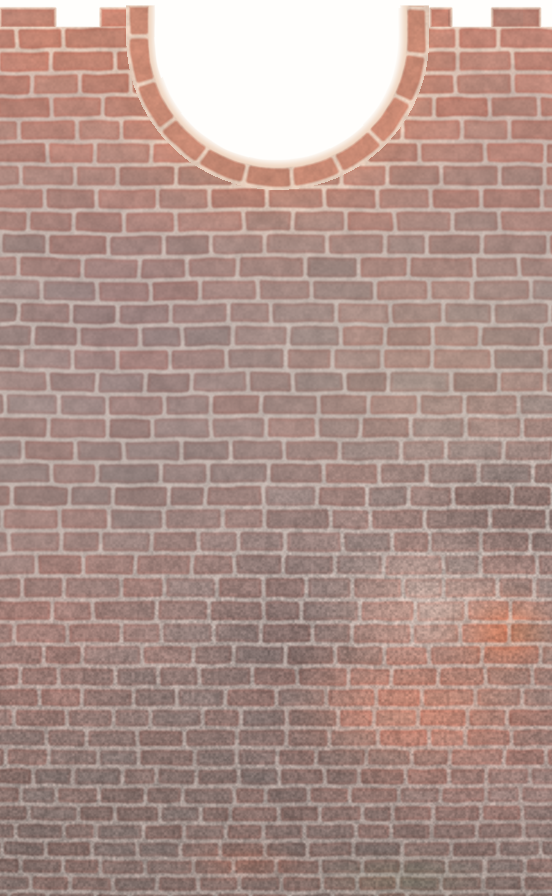
A Shadertoy shader for this texture:

```glsl
// Weathered brick wall with a battlement top and a round, stone-lipped opening.
// Jittered courses shrink toward the ground; soft pools of colour,
// worn brick rims and speckled grain are layered over the masonry.

const float WALL_TOP = 0.03;     // in canvas heights, y down
const float MERLON_TOP = 0.008;
const float COURSE = 0.0256;     // height of an upper course
const float SHRINK_START = 0.68;
const float SHRINK = 23.0;       // thinning of the lower courses
const float BRICK_WIDTH = 0.06;
const float JOINT = 0.0022;      // half thickness of the mortar
const float CORNER = 0.003;
const vec2 ARCH_CENTER = vec2(0.31, 0.043);
const float OPENING = 0.136;     // radii of the arch
const float RING_IN = 0.145;
const float RING_OUT = 0.165;
const float RING_BRICK = 0.052;
const vec3 MORTAR = vec3(0.81, 0.77, 0.74);
const vec3 CREAM = vec3(0.94, 0.84, 0.76);
const vec3 WARM = vec3(0.79, 0.54, 0.45);
const vec3 SKY = vec3(1.0, 0.998, 0.99);

float hash(vec2 p) {
    vec3 h = fract(p.xyx * 0.1031);
    h += dot(h, h.yzx + 33.33);
    return fract((h.x + h.y) * h.z);
}

float noise(vec2 p) {
    vec2 i = floor(p), f = fract(p);
    f = f * f * (3.0 - 2.0 * f);
    return mix(mix(hash(i), hash(i + vec2(1, 0)), f.x),
               mix(hash(i + vec2(0, 1)), hash(i + vec2(1, 1)), f.x), f.y);
}

float roundBox(vec2 p, vec2 halfSize, float r) {
    vec2 d = abs(p) - halfSize + r;
    return length(max(d, 0.0)) + min(max(d.x, d.y), 0.0) - r;
}

void pool(inout vec3 c, vec2 q, float x, float y, float w, float h, vec3 tint, float amount) {
    vec2 d = (q - vec2(x, y)) / vec2(w, h);
    c = mix(c, tint, amount * exp(-dot(d, d)));
}

// Slow colour changes across the wall
vec3 wallTint(vec2 q) {
    vec3 c = mix(vec3(0.73, 0.54, 0.49), vec3(0.63, 0.545, 0.53), smoothstep(0.06, 0.36, q.y));
    c = mix(c, vec3(0.51, 0.445, 0.43), smoothstep(0.5, 1.0, q.y));
    pool(c, q, 0.07, 0.04, 0.07, 0.05, WARM, 0.5);
    pool(c, q, 0.14, 0.35, 0.10, 0.12, vec3(0.60, 0.50, 0.50), 0.6);
    pool(c, q, 0.50, 0.41, 0.16, 0.12, vec3(0.66, 0.58, 0.54), 0.7);
    pool(c, q, 0.16, 0.54, 0.10, 0.05, vec3(0.56, 0.49, 0.48), 0.6);
    pool(c, q, 0.04, 0.71, 0.12, 0.09, vec3(0.67, 0.51, 0.48), 0.6);
    pool(c, q, 0.59, 0.57, 0.13, 0.05, vec3(0.46, 0.41, 0.40), 0.65);
    pool(c, q, 0.33, 0.75, 0.07, 0.13, vec3(0.46, 0.41, 0.41), 0.65);
    pool(c, q, 0.57, 0.87, 0.13, 0.07, vec3(0.64, 0.52, 0.50), 0.65);
    pool(c, q, 0.475, 0.68, 0.09, 0.06, vec3(0.79, 0.68, 0.64), 0.8);
    pool(c, q, 0.47, 0.79, 0.12, 0.06, vec3(0.80, 0.56, 0.48), 0.8);
    pool(c, q, 0.566, 0.705, 0.045, 0.035, vec3(0.82, 0.52, 0.39), 0.75);
    pool(c, q, 0.275, 0.962, 0.05, 0.018, vec3(0.66, 0.45, 0.39), 0.6);
    pool(c, q, 0.45, 0.98, 0.07, 0.02, vec3(0.45, 0.46, 0.39), 0.5);
    return c;
}

float jointAt(float cell, float row) { return cell + 0.35 + 0.3 * hash(vec2(cell, row)); }

// Signed distance to a brick in the running bond; id names the brick
float courses(vec2 q, out vec2 id) {
    float low = max(q.y - SHRINK_START, 0.0);
    float level = (q.y - WALL_TOP) / COURSE + SHRINK * low * low;
    float row = floor(level);
    float height = 1.0 / (1.0 / COURSE + 2.0 * SHRINK * low);
    float width = BRICK_WIDTH * mix(1.0, 0.8, smoothstep(12.0, 38.0, row));
    width *= 0.92 + 0.16 * hash(vec2(row, 7));
    float u = q.x / width + 0.5 * mod(row, 2.0) + 0.3 * hash(vec2(row, 3)) + 4.0;
    float cell = floor(u);
    if (u < jointAt(cell, row)) cell -= 1.0;
    float a = jointAt(cell, row), b = jointAt(cell + 1.0, row);
    id = vec2(cell, row);
    vec2 local = vec2((u - 0.5 * (a + b)) * width, (fract(level) - 0.5) * height);
    return roundBox(local, 0.5 * vec2((b - a) * width, height) - JOINT, CORNER);
}

float merlon(vec2 q, float x, float halfWidth) {
    return roundBox(q - vec2(x, 0.02), vec2(halfWidth, 0.02 - MERLON_TOP), 0.002);
}

void mainImage(out vec4 fragColor, in vec2 fragCoord) {
    float px = 1.0 / iResolution.y;
    vec2 q = vec2(fragCoord.x, iResolution.y - fragCoord.y) * px;
    vec2 wobble = vec2(noise(q * 55.0), noise(q * 55.0 + 40.0)) - 0.5;
    float bend = 0.003 * (noise(q * vec2(7, 3)) - 0.5);

    // Courses and merlons
    vec2 id;
    float brick = courses(q + vec2(0, bend) + wobble * 0.0018, id);
    float caps = min(min(merlon(q, 0.031, 0.032), merlon(q, 0.128, 0.017)),
                     min(merlon(q, 0.492, 0.013), merlon(q, 0.576, 0.028)));
    if (q.y < WALL_TOP) { brick = caps + JOINT; id = vec2(floor(q.x * 12.0), -1); }
    float wall = min(WALL_TOP - q.y, caps);

    // Arch: half circle with straight sides above its center
    vec2 a = q - ARCH_CENTER, bow = vec2(a.x, max(a.y, 0.0));
    float radius = length(bow);
    float along = atan(bow.x, bow.y) * 0.154 + sign(a.x) * max(-a.y, 0.0);
    float slot = (along - 0.016) / RING_BRICK;
    vec2 local = vec2((fract(slot) - 0.5) * RING_BRICK, radius - 0.5 * (RING_IN + RING_OUT));
    float inRing = smoothstep(px, -px, radius - RING_OUT - 0.004);
    if (radius < RING_OUT + 0.004) {
        vec2 size = 0.5 * vec2(RING_BRICK, RING_OUT - RING_IN) - vec2(JOINT, 0);
        brick = max(roundBox(local + wobble * 0.0015, size, CORNER), MERLON_TOP - q.y);
        id = vec2(floor(slot), 90);
        wall = MERLON_TOP - 0.002 - q.y;
    }
    float chip = 0.003 * (hash(vec2(floor(slot), 5)) - 0.5) + wobble.x * 0.001;
    wall = max(wall, OPENING + chip - radius);

    // Brick paint: varied shade, grey heart, redder rim
    float glow = exp(-max(radius - RING_OUT, 0.0) / 0.04);
    vec3 tint = mix(wallTint(q), WARM, 0.55 * glow);
    float shade = 0.95 + 0.08 * hash(id + 11.0);
    vec3 face = tint * shade * mix(vec3(0.98, 1, 1), vec3(1.03, 0.97, 0.95), hash(id + 29.0));
    face *= mix(vec3(1), vec3(1, 0.94, 0.93), smoothstep(-0.0055, -0.001, brick));
    face = mix(face, WARM * shade, 0.7 * inRing);

    // Mortar follows the tint, brightening near the opening
    vec3 color = mix(tint, MORTAR, mix(0.68, 0.45, smoothstep(0.45, 0.95, q.y)));
    color = mix(color, CREAM, 0.75 * max(glow, smoothstep(0.12, 0.02, q.y)));
    color = mix(color, face, smoothstep(0.0008 + px, -0.0008 - px, brick));

    // Pale stone lip inside the ring
    float lip = smoothstep(px, -px, radius - RING_IN + 0.001);
    vec3 stone = mix(SKY, CREAM, smoothstep(OPENING - 0.004, RING_IN, radius));
    color = mix(color, stone, lip);

    // Cloudy mottling, coarse speckle at the lower right
    float cloud = noise(q * 90.0) + 0.5 * noise(q * 190.0) - 0.75;
    float grain = noise(q * 330.0) + 0.5 * noise(q * 500.0 + 9.0) - 0.75;
    float rough = smoothstep(0.45, 0.72, q.y + 0.3 * (q.x - 0.3));
    color *= 1.0 + (0.08 * cloud + mix(0.05, 0.2, rough) * grain) * (1.0 - lip);

    fragColor = vec4(clamp(mix(SKY, color, smoothstep(px, -px, wall)), 0.0, 1.0), 1);
}
```
